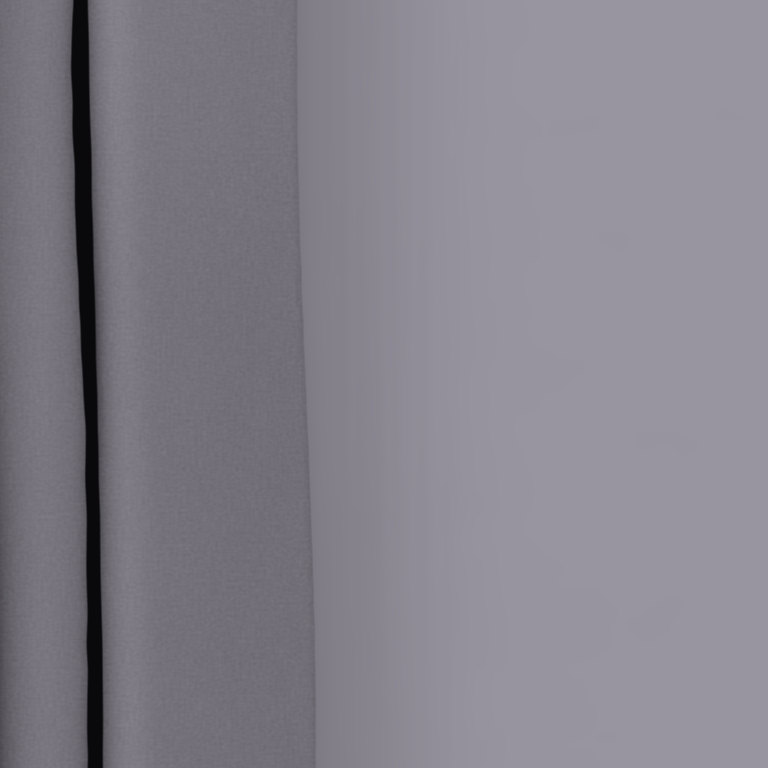
A WebGL 2 fragment shader for this texture:

```glsl
#version 300 es
precision highp float;
// Grey woven cloth with a dark vertical slit, beside a smooth softly shaded wall.
uniform vec2 u_resolution;
out vec4 fragColor;

#define TINT vec3(1.0, 0.975, 1.05)
#define GAP_COLOR vec3(0.035, 0.033, 0.042)
#define CLOTH_LEVEL 0.455
#define WALL_LEVEL 0.597
#define WEAVE_AMOUNT 0.030
#define STREAK_AMOUNT 0.010
#define MOTTLE_AMOUNT 0.012
#define EDGE_WOBBLE 0.0028
#define EDGE_SOFTNESS 0.0016

vec2 hashGradient(vec2 cell) {
    vec3 q = fract(vec3(cell.xyx) * vec3(0.1031, 0.1030, 0.0973));
    q += dot(q, q.yzx + 33.33);
    return 2.0 * fract((q.xx + q.yz) * q.zy) - 1.0;
}

float gradientNoise(vec2 p) {
    vec2 i = floor(p), f = fract(p);
    vec2 u = f * f * f * (f * (f * 6.0 - 15.0) + 10.0);
    float a = dot(hashGradient(i), f);
    float b = dot(hashGradient(i + vec2(1, 0)), f - vec2(1, 0));
    float c = dot(hashGradient(i + vec2(0, 1)), f - vec2(0, 1));
    float d = dot(hashGradient(i + vec2(1, 1)), f - vec2(1, 1));
    return mix(mix(a, b, u.x), mix(c, d, u.x), u.y);
}

float fractalNoise(vec2 p) {
    float sum = 0.0, amplitude = 0.5;
    for (int octave = 0; octave < 3; octave++) {
        sum += amplitude * gradientNoise(p);
        p = p * 2.03 + 7.1;
        amplitude *= 0.5;
    }
    return sum;
}

float bump(float x, float center, float width) {
    float d = (x - center) / width;
    return exp(-d * d);
}

// Brightness of the cloth, given the slit edges and the depth from the top
float clothShade(vec2 uv, float depth, float gapLeft, float gapRight) {
    float fromGap = max(uv.x - gapRight, 0.0);
    float toGap = max(gapLeft - uv.x, 0.0);

    // Rolled strip left of the slit
    float strip = CLOTH_LEVEL + 0.025 * bump(uv.x, 0.052, 0.030);
    strip -= mix(0.03, 0.15, smoothstep(0.2, 0.9, depth)) * exp(-uv.x / 0.018);
    strip -= 0.11 * exp(-toGap / 0.010);

    // Main panel with a raised fold next to the slit
    float panel = CLOTH_LEVEL + 0.020 * (1.0 - smoothstep(0.0, 0.5, depth));
    panel += 0.042 * bump(fromGap, 0.036, 0.026);
    panel -= (0.13 + 0.08 * bump(depth, 0.45, 0.2)) * exp(-fromGap / 0.010);
    panel -= 0.010 * smoothstep(0.20, 0.33, uv.x);

    float shade = mix(strip, panel, step(0.5 * (gapLeft + gapRight), uv.x));
    float weave = gradientNoise(uv * vec2(190.0, 240.0))
                + 0.5 * gradientNoise(uv * vec2(260.0, 45.0))
                + 0.4 * gradientNoise(uv * vec2(40.0, 260.0));
    return shade + WEAVE_AMOUNT * weave + MOTTLE_AMOUNT * fractalNoise(uv * vec2(22.0, 9.0));
}

// Brightness of the wall, rising with the distance from the seam
float wallShade(vec2 uv, float fromSeam) {
    float d = max(fromSeam, 0.0);
    float shade = WALL_LEVEL - 0.085 * exp(-d * d / 0.021) - 0.025 * exp(-d / 0.012);
    float streaks = gradientNoise(vec2(uv.x * 75.0, uv.y * 1.5));
    shade += STREAK_AMOUNT * streaks * bump(d, 0.10, 0.11);
    return shade + MOTTLE_AMOUNT * 0.6 * fractalNoise(uv * vec2(6.0, 8.0));
}

void main() {
    vec2 uv = gl_FragCoord.xy / u_resolution;
    float depth = 1.0 - uv.y;
    float blur = max(EDGE_SOFTNESS, 0.8 / u_resolution.x);

    // Leaning borders of the slit and the seam
    float gapLeft = mix(0.092, 0.1135, smoothstep(0.0, 0.75, depth))
                  + EDGE_WOBBLE * gradientNoise(vec2(3.7, depth * 17.0))
                  + 0.003 * bump(depth, 0.0, 0.03);
    float gapRight = mix(0.113, 0.134, smoothstep(-0.2, 1.0, depth))
                   + EDGE_WOBBLE * 0.5 * gradientNoise(vec2(8.3, depth * 14.0));
    float seam = mix(0.387, 0.411, smoothstep(0.1, 0.95, depth))
               + EDGE_WOBBLE * 0.3 * gradientNoise(vec2(5.1, depth * 30.0));

    // Cloth, its shadowed hem, then the wall
    float cloth = clothShade(uv, depth, gapLeft, gapRight);
    cloth -= 0.028 * bump(uv.x, seam, 0.006);
    float wall = wallShade(uv, uv.x - seam);
    float level = mix(cloth, wall, smoothstep(-blur, blur, uv.x - seam));
    vec3 color = level * TINT;

    // Dark slit
    float inGap = smoothstep(-blur, blur, uv.x - gapLeft)
                * smoothstep(-blur, blur, gapRight - uv.x);
    color = mix(color, GAP_COLOR, inGap);

    fragColor = vec4(clamp(color, 0.0, 1.0), 1.0);
}
```
